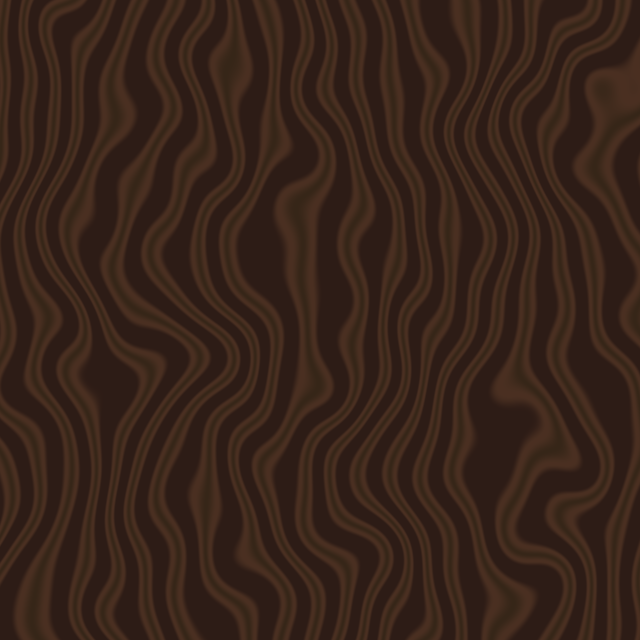
Write a WebGL 1 fragment shader that draws this texture.

```glsl
precision highp float;
// Dark walnut-like wood: wavy upright veins, each a pair of brown ridges.

uniform vec2 u_resolution;

const float TAU = 6.2831853;

// Vein layout, in units of the canvas
const float VEINS = 18.6;         // veins across the canvas
const float RIDGE_INNER = 0.165;  // ridge crest, from the vein centre, in periods
const float RIDGE_CREST = 0.18;   // where the outer slope begins
const float RIDGE_OUTER = 0.315;  // where the vein has faded out

// Warp: layered sines, from broad sway to small kinks
const int LAYERS = 18;
const float LOWEST_FREQ = 1.5;    // cycles per canvas
const float FREQ_RANGE = 6.5;     // highest over lowest frequency
const float WARP_SLOPE = 0.58;    // amplitude times frequency of each layer
const float GOLDEN_ANGLE = 2.39996;

const vec3 GAP_COLOR = vec3(0.178, 0.110, 0.086);
const vec3 RIDGE_COLOR = vec3(0.290, 0.186, 0.130);
const vec3 CORE_COLOR = vec3(0.212, 0.148, 0.094);

float hash(float n) {
    return fract(sin(n * 12.9898 + 4.137) * 437.585);
}

// Irregular smooth field made of sines in scattered directions
float warp(vec2 p) {
    float sum = 0.0;
    for (int i = 0; i < LAYERS; i++) {
        float n = float(i);
        float freq = LOWEST_FREQ * pow(FREQ_RANGE, n / float(LAYERS - 1));
        float angle = n * GOLDEN_ANGLE + hash(n);
        vec2 dir = vec2(cos(angle), sin(angle));
        float phase = hash(n + 31.0);
        sum += sin(TAU * (freq * dot(p, dir) + phase)) / freq;
    }
    return sum * WARP_SLOPE;
}

// Colour by distance from the vein centre, 0.0 to 0.5 periods
vec3 veinColor(float d) {
    vec3 vein = mix(CORE_COLOR, RIDGE_COLOR, smoothstep(0.0, RIDGE_INNER, d));
    float fade = smoothstep(RIDGE_CREST, RIDGE_OUTER, d);
    return mix(vein, GAP_COLOR, fade);
}

void main() {
    vec2 p = gl_FragCoord.xy / u_resolution;
    float grain = p.x * VEINS + warp(p);
    float fromCentre = abs(fract(grain) - 0.5);
    gl_FragColor = vec4(veinColor(fromCentre), 1.0);
}
```
